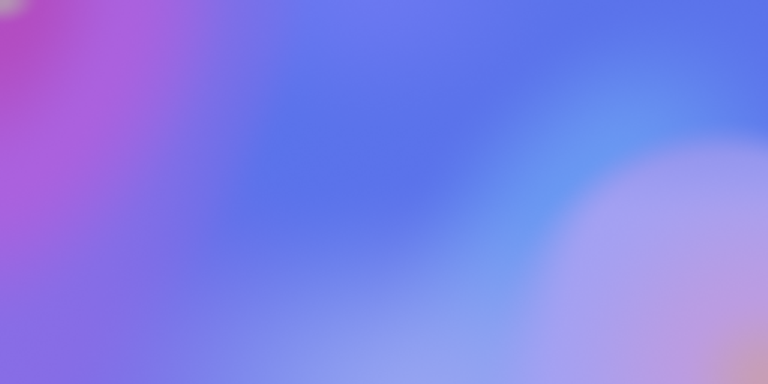
Give the GLSL for this background, as a Shadertoy shader.

```glsl
const vec3 BLUE = vec3(0.355, 0.45, 0.92);
const vec3 TOP_BLUE = vec3(0.42, 0.47, 0.945);
const vec3 VIOLET = vec3(0.54, 0.425, 0.90);
const vec3 ORCHID = vec3(0.67, 0.38, 0.87);
const vec3 MAGENTA = vec3(0.70, 0.30, 0.76);
const vec3 ASH = vec3(0.70, 0.58, 0.70);
const vec3 SKY = vec3(0.42, 0.61, 0.95);
const vec3 PERIWINKLE = vec3(0.585, 0.64, 0.945);
const vec3 RIM_VIOLET = vec3(0.57, 0.58, 0.93);
const vec3 LAVENDER = vec3(0.64, 0.63, 0.95);
const vec3 PINK = vec3(0.74, 0.61, 0.88);
const vec3 TAN = vec3(0.78, 0.62, 0.71);

const vec2 DOME_CENTER = vec2(1.888, -0.036);
const vec2 DOME_RADII = vec2(0.625, 0.703);
const vec2 MIST_CENTER = vec2(1.12, -0.04);
const vec2 MIST_RADII = vec2(0.90, 0.55);
const float CORNER_POWER = 1.5;
const float GRAIN = 0.004;

float hash(vec2 p) {
    return fract(sin(dot(p, vec2(12.9898, 78.233))) * 43758.5453);
}

// Distance from a center, scaled so the ellipse outline lies at 1
float ellipse(vec2 p, vec2 center, vec2 radii) {
    return length((p - center) / radii);
}

// Weight that falls smoothly from 1 at the inner to 0 at the outer distance
float fade(float inner, float outer, float d) {
    return 1.0 - smoothstep(inner, outer, d);
}

// Flattened distance from the upper left corner, longer downward
float cornerDistance(vec2 p) {
    vec2 q = pow(abs(p - vec2(0.0, 1.0)) * vec2(1.0, 0.7), vec2(CORNER_POWER));
    return pow(q.x + q.y, 1.0 / CORNER_POWER);
}

void mainImage(out vec4 fragColor, in vec2 fragCoord) {
    // Height spans 0 to 1; x is stretched to a 2:1 canvas
    vec2 uv = fragCoord / iResolution.xy;
    vec2 p = uv * vec2(2.0, 1.0);

    // Blue base with a paler patch on the top edge
    vec3 color = mix(BLUE, TOP_BLUE, fade(0.0, 1.0, ellipse(p, vec2(0.95, 1.05), vec2(0.6, 0.42))));

    // Violet lower left, then the magenta glow of the upper left corner
    color = mix(color, VIOLET, 0.9 * fade(0.1, 1.0, ellipse(p, vec2(0.0, 0.1), vec2(1.0, 0.75))));
    float corner = cornerDistance(p);
    color = mix(color, VIOLET, 0.15 * fade(0.70, 0.82, corner));
    color = mix(color, VIOLET, fade(0.46, 0.85, corner));
    color = mix(color, ORCHID, fade(0.33, 0.62, corner));
    color = mix(color, MAGENTA, fade(0.06, 0.34, corner));
    color = mix(color, ASH, fade(0.1, 1.0, ellipse(p, vec2(0.0, 1.0), vec2(0.11, 0.07))));

    // Sky halo on the left shoulder of the dome
    float dome = ellipse(p, DOME_CENTER, DOME_RADII);
    float shoulder = fade(1.6, 2.3, p.x + 0.4 * (p.y - 0.5));
    color = mix(color, SKY, 0.9 * shoulder * fade(1.0, 1.55, dome));

    // Pale mist along the bottom
    color = mix(color, PERIWINKLE, fade(0.0, 1.08, ellipse(p, MIST_CENTER, MIST_RADII)));

    // Dome warming toward the lower right, with a crisper rim at its top
    float warmth = length(p - vec2(2.0, 0.0));
    vec3 domeColor = mix(LAVENDER, PINK, fade(0.15, 0.62, warmth));
    domeColor = mix(domeColor, TAN, fade(0.0, 0.24, warmth));
    domeColor = mix(domeColor, RIM_VIOLET, smoothstep(0.42, 0.67, p.y));
    float rim = mix(0.70, 0.88, smoothstep(0.1, 0.6, p.y));
    color = mix(color, domeColor, fade(rim, 1.04, dome));

    // Faint dither against banding
    color += GRAIN * (hash(floor(uv * vec2(512.0, 256.0))) - 0.5);
    fragColor = vec4(color, 1.0);
}
```
